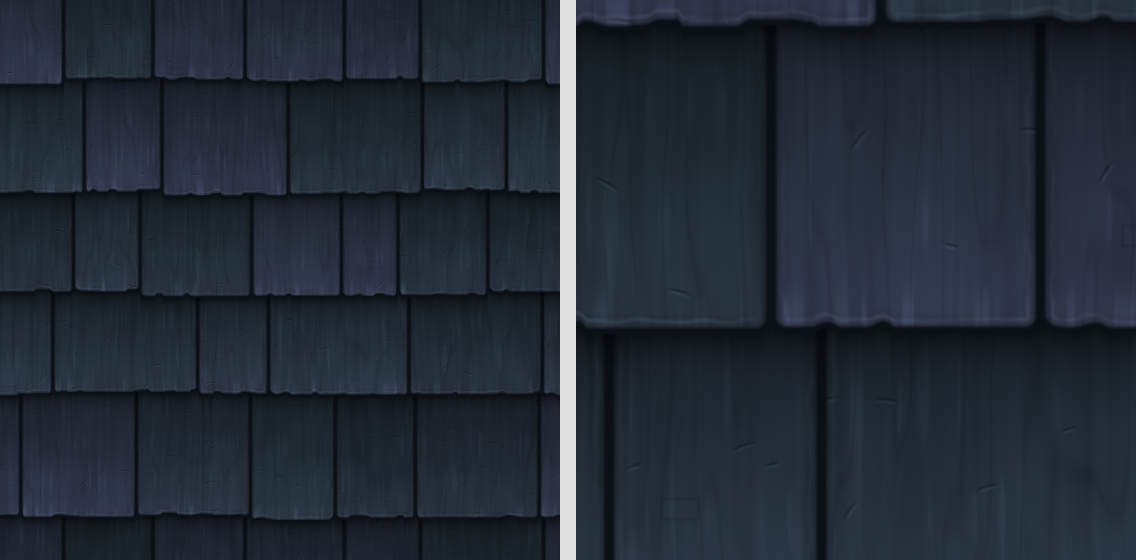
Left: the whole. Right: its middle third, enlarged.
This texture is drawn by a three.js fragment shader. Its source:

```glsl
// Weathered dark slate-blue wooden shingles in five overlapping courses.
// Each course is split at jittered joints; rounded-box distances give the
// rims, gaps and cast shadows, and stretched noise gives grain and nicks.

varying vec2 vUv;

#define ROWS 5.0
#define ROW_START 0.07
#define ROW_SWAY 0.02
#define JOINT_JITTER 0.70
#define HANG_JITTER 0.016
#define CORNER 0.009
#define SOFT 0.0015
#define GRAIN_DEPTH 0.20
#define NICK_CELL 0.045
#define TEAL vec3(0.132, 0.178, 0.215)
#define NAVY vec3(0.154, 0.178, 0.240)
#define GAP_COLOR vec3(0.045, 0.060, 0.085)

float hash(vec2 p) {
  return fract(sin(dot(p, vec2(127.1, 311.7))) * 43758.5);
}

float noise(vec2 p) {
  vec2 i = floor(p), f = fract(p);
  f = f * f * (3.0 - 2.0 * f);
  return mix(mix(hash(i), hash(i + vec2(1.0, 0.0)), f.x),
             mix(hash(i + vec2(0.0, 1.0)), hash(i + 1.0), f.x), f.y);
}

// Joint position inside cell i of a course with n shingles, in cell units
float joint(float i, float row, float n) {
  return i + 0.5 + JOINT_JITTER * (hash(vec2(mod(i, n) + 3.0, row + 11.0)) - 0.5);
}

// Vertical wood grain: broad bands, dark grooves and pale fibres, about zero
float grain(vec2 p) {
  p.x += 0.005 * noise(p * vec2(18.0, 14.0));
  float bands = noise(vec2(p.x * 75.0, p.y * 4.0)) - 0.5;
  float fine = noise(vec2(p.x * 240.0, p.y * 9.0)) - 0.5;
  float groove = 1.0 - smoothstep(0.0, 0.07, abs(noise(vec2(p.x * 62.0, p.y * 6.0) + 9.0) - 0.5));
  float fibre = smoothstep(0.70, 0.95, noise(vec2(p.x * 190.0, p.y * 15.0) + 31.0));
  return 0.55 * bands + 0.5 * fine - 0.4 * groove + 0.75 * fibre;
}

// Scattered slanted nicks and a few faint square dents
float nicks(vec2 p) {
  vec2 cell = floor(p / NICK_CELL);
  float relief = 0.0;
  for (int j = -1; j <= 1; j++) {
    for (int i = -1; i <= 1; i++) {
      vec2 id = cell + vec2(float(i), float(j));
      float kind = hash(id + 5.3);
      vec2 center = (id + vec2(hash(id + 1.7), hash(id + 8.1))) * NICK_CELL;
      vec2 q = p - center;
      if (kind < 0.42) {
        float angle = 1.7 * (hash(id + 2.9) - 0.35);
        vec2 along = vec2(cos(angle), sin(angle));
        float reach = mix(0.005, 0.013, hash(id + 4.4));
        float s = dot(q, along);
        float across = dot(q, vec2(-along.y, along.x)) + 12.0 * s * s;
        float taper = 1.0 - smoothstep(0.2, 1.0, abs(s) / reach);
        float lit = 1.0 - smoothstep(0.0, SOFT, abs(across));
        float cut = 1.0 - smoothstep(0.0, SOFT, abs(across - 0.0018));
        relief += taper * (0.85 * lit - 1.1 * cut);
      } else if (kind > 0.93) {
        vec2 b = abs(q) - vec2(0.011, 0.006);
        float d = length(max(b, 0.0)) + min(max(b.x, b.y), 0.0);
        relief -= 0.5 * (1.0 - smoothstep(0.0, SOFT, abs(d)));
      }
    }
  }
  return relief;
}

// Surface of one shingle; p is measured from its lower left, d from its edge
vec3 shingleColor(vec2 p, float d, vec2 seed) {
  vec2 q = p + 7.0 * seed;
  vec3 color = mix(TEAL, NAVY, smoothstep(0.1, 0.65, hash(seed + 0.6)));
  color *= mix(0.91, 1.08, hash(seed + 6.2));
  color *= mix(1.14, 0.80, smoothstep(0.0, 0.19, p.y));
  color += vec3(0.010, 0.002, 0.010) * (1.0 - smoothstep(0.0, 0.09, p.y));
  color *= 1.0 + GRAIN_DEPTH * grain(q) + 0.24 * nicks(q);
  color *= 0.95 + 0.10 * noise(q * 25.0);

  // Short splits rise from the lower edge
  float split = smoothstep(0.74, 0.9, noise(vec2(q.x * 110.0, 3.0)));
  color *= 1.0 + 0.2 * split * (1.0 - smoothstep(0.008, 0.035, p.y));

  // Worn pale rim, strongest below, then the dark outer edge
  float low = 1.0 - smoothstep(0.008, 0.03, p.y);
  float wavy = (d + 0.007 + 0.003 * (noise(q * 75.0) - 0.5)) / 0.0016;
  float rim = exp(-wavy * wavy) * mix(0.25, 1.0, noise(q * 45.0));
  color *= 1.0 - 0.20 * smoothstep(-0.014, -0.002, d);
  color += vec3(0.085, 0.095, 0.115) * rim * mix(0.35, 0.9, low);
  return mix(color, GAP_COLOR, smoothstep(-0.0045, -0.0015, d));
}

void main() {
  vec3 color = GAP_COLOR;
  float nearest = floor((vUv.y - ROW_START) * ROWS);

  // Lay courses from low to high so each overlaps the one beneath it
  for (int k = -1; k <= 1; k++) {
    float course = nearest + float(k);
    float row = mod(course, ROWS);
    float count = 6.0 - mod(row, 2.0);
    float x = vUv.x * count;
    float i = floor(x);
    if (x < joint(i, row, count)) i -= 1.0;
    float left = joint(i, row, count) / count;
    float width = joint(i + 1.0, row, count) / count - left;
    vec2 seed = vec2(mod(i, count) + 1.0, row + 2.0);

    float base = ROW_START + course / ROWS + ROW_SWAY * sin(6.2832 * course / ROWS + 0.3);
    base += HANG_JITTER * (hash(seed + 3.1) - 0.5);
    vec2 p = vUv - vec2(left, base);
    float chip = 0.004 * smoothstep(0.55, 0.9, noise(vec2(p.x * 60.0, 5.0) + seed * 13.0));

    // Rounded lower corners on a shingle that runs up under the next course
    vec2 b = vec2(abs(p.x - 0.5 * width) - 0.5 * width, chip - p.y) + CORNER;
    float d = length(max(b, 0.0)) + min(max(b.x, b.y), 0.0) - CORNER;

    color *= 1.0 - 0.62 * exp(-max(d, 0.0) / 0.014);
    color = mix(color, shingleColor(p, d, seed), 1.0 - smoothstep(0.0, SOFT, d));
  }
  gl_FragColor = vec4(color, 1.0);
}
```
